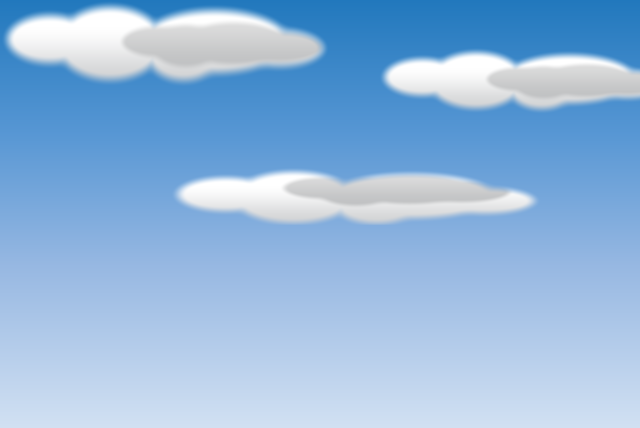
A Shadertoy shader for this texture:

```glsl
const vec3 SKY_ZENITH  = vec3(0.13, 0.47, 0.74);
const vec3 SKY_HIGH    = vec3(0.34, 0.59, 0.83);
const vec3 SKY_MIDDLE  = vec3(0.59, 0.72, 0.885);
const vec3 SKY_HORIZON = vec3(0.82, 0.88, 0.95);
const float HIGH_LEVEL = 0.31;
const float MIDDLE_LEVEL = 0.62;

const vec3 CLOUD_LIT   = vec3(1.0);
const vec3 CLOUD_BASE  = vec3(0.82, 0.825, 0.83);
const vec3 SHADE_TOP   = vec3(0.87);
const vec3 SHADE_BASE  = vec3(0.755, 0.76, 0.765);
const float EDGE_FEATHER  = 0.15;
const float SHADE_FEATHER = 0.09;
const float LOBE_BLEND    = 0.05;

// Lobes: centre and radii in cloud units, y pointing down.
const int BODY_COUNT = 5;
const vec4 BODY[BODY_COUNT] = vec4[](
    vec4(0.60, 0.47, 0.57, 0.35), vec4(1.32, 0.52, 0.70, 0.50),
    vec4(2.57, 0.50, 0.95, 0.44), vec4(2.20, 0.65, 0.50, 0.38),
    vec4(3.35, 0.58, 0.58, 0.28));
const int SHADE_COUNT = 4;
const vec4 SHADE[SHADE_COUNT] = vec4[](
    vec4(1.90, 0.50, 0.47, 0.22), vec4(2.23, 0.55, 0.45, 0.29),
    vec4(2.80, 0.52, 0.68, 0.29), vec4(3.35, 0.56, 0.55, 0.22));

// Clouds: origin and unit size in canvas heights, measured from the top left.
const int CLOUD_COUNT = 3;
const vec4 CLOUDS[CLOUD_COUNT] = vec4[](
    vec4(0.0, 0.0, 0.195, 0.195), vec4(0.883, 0.110, 0.174, 0.150),
    vec4(0.396, 0.390, 0.220, 0.137));
const vec2 SHADE_SHIFT[CLOUD_COUNT] = vec2[](
    vec2(0.0), vec2(0.0), vec2(-0.25, -0.14));
const float FLAT_BASE[CLOUD_COUNT] = float[](2.0, 2.0, 0.5255);

float ellipseDistance(vec2 p, vec2 radii) {
    float k = length(p / radii);
    float slope = length(p / (radii * radii));
    return k * (k - 1.0) / max(slope, 1e-4);
}

float smoothUnion(float a, float b) {
    float h = max(LOBE_BLEND - abs(a - b), 0.0) / LOBE_BLEND;
    return min(a, b) - 0.25 * h * h * LOBE_BLEND;
}

float bodyDistance(vec2 p) {
    float d = 1e3;
    for (int i = 0; i < BODY_COUNT; i++)
        d = smoothUnion(d, ellipseDistance(p - BODY[i].xy, BODY[i].zw));
    return d;
}

float shadeDistance(vec2 p) {
    float d = 1e3;
    for (int i = 0; i < SHADE_COUNT; i++)
        d = smoothUnion(d, ellipseDistance(p - SHADE[i].xy, SHADE[i].zw));
    return d;
}

vec3 skyColor(float depth) {
    vec3 upper = mix(SKY_ZENITH, SKY_HIGH, clamp(depth / HIGH_LEVEL, 0.0, 1.0));
    float toMiddle = clamp((depth - HIGH_LEVEL) / (MIDDLE_LEVEL - HIGH_LEVEL), 0.0, 1.0);
    float toHorizon = clamp((depth - MIDDLE_LEVEL) / (1.0 - MIDDLE_LEVEL), 0.0, 1.0);
    return mix(mix(upper, SKY_MIDDLE, toMiddle), SKY_HORIZON, toHorizon);
}

// Colour in rgb, coverage in a.
vec4 cloudLayer(vec2 p, vec2 shadeShift) {
    float coverage = 1.0 - smoothstep(-EDGE_FEATHER, 0.015, bodyDistance(p));
    vec3 color = mix(CLOUD_LIT, CLOUD_BASE, smoothstep(0.28, 1.0, p.y));

    vec2 q = p - shadeShift;
    float shade = 1.0 - smoothstep(-SHADE_FEATHER, 0.01, shadeDistance(q));
    vec3 shadeColor = mix(SHADE_TOP, SHADE_BASE, smoothstep(0.20, 0.80, q.y));
    return vec4(mix(color, shadeColor, shade), coverage);
}

void mainImage(out vec4 fragColor, in vec2 fragCoord) {
    float pixel = 1.0 / iResolution.y;
    vec2 p = vec2(fragCoord.x, iResolution.y - fragCoord.y) * pixel;
    vec3 color = skyColor(p.y);

    for (int i = 0; i < CLOUD_COUNT; i++) {
        vec2 local = (p - CLOUDS[i].xy) / CLOUDS[i].zw;
        vec4 cloud = cloudLayer(local, SHADE_SHIFT[i]);
        float aboveBase = 1.0 - smoothstep(-pixel, pixel, p.y - FLAT_BASE[i]);
        color = mix(color, cloud.rgb, cloud.a * aboveBase);
    }
    fragColor = vec4(color, 1.0);
}
```
